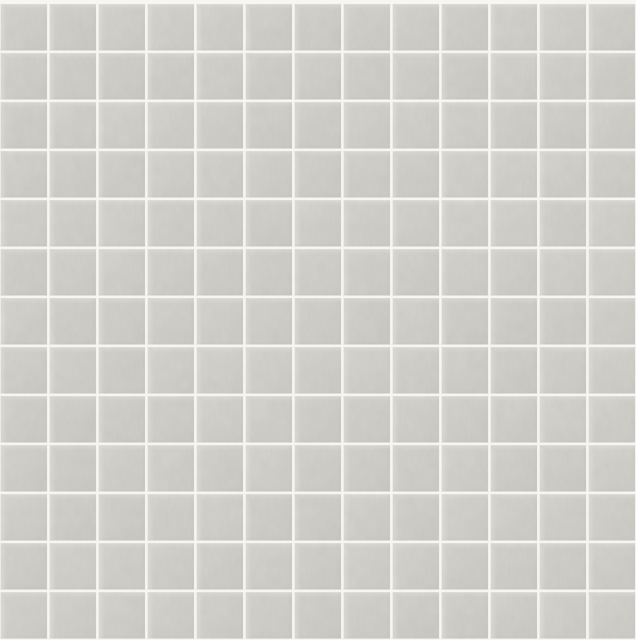
This pattern is drawn by a WebGL 1 fragment shader. Its source:

```glsl
precision highp float;
// Pale grey glazed mosaic, thirteen square tiles each way, with thin off-white grout.
// Each cell is shaded by its distance to the four sides: a lit left and top edge,
// a dim right and bottom edge, then faint noise in the glaze and soft grout on top.

uniform vec2 u_resolution;

float hash(vec2 p) {
  vec3 q = fract(vec3(p.xyx) * 0.1031);
  q += dot(q, q.yzx + 33.33);
  return fract((q.x + q.y) * q.z);
}

float noise(vec2 p) {
  vec2 i = floor(p);
  vec2 f = fract(p);
  f = f * f * (3.0 - 2.0 * f);
  float low = mix(hash(i), hash(i + vec2(1.0, 0.0)), f.x);
  float high = mix(hash(i + vec2(0.0, 1.0)), hash(i + vec2(1.0, 1.0)), f.x);
  return mix(low, high, f.y);
}

// Glazed face; side is the position inside the cell, from 0 to 1.
vec3 tileColor(vec2 grid, vec2 side) {
  vec3 color = vec3(0.802, 0.798, 0.778);

  // Broad diagonal falloff from the upper left
  color += 0.018 * (side.y - side.x);

  // Lit left and top rims
  float lit = max(1.0 - smoothstep(0.03, 0.17, side.x),
                  0.8 * (1.0 - smoothstep(0.03, 0.15, 1.0 - side.y)));
  color = mix(color, vec3(0.858, 0.853, 0.838), 0.75 * lit);

  // Dim right and bottom rims
  float dim = max(1.0 - smoothstep(0.02, 0.10, 1.0 - side.x),
                  1.0 - smoothstep(0.02, 0.10, side.y));
  color -= 0.014 * dim;

  // Tone of each tile, cloudy glaze and fine vertical streaks
  color += 0.010 * (hash(floor(grid) + 7.0) - 0.5);
  color += 0.012 * (noise(grid * 5.0) - 0.5);
  color += 0.010 * (noise(grid * vec2(22.0, 9.0) + 40.0) - 0.5);
  return color;
}

void main() {
  // One unit per tile, with the grid slightly offset from the canvas edges
  vec2 grid = gl_FragCoord.xy / u_resolution.y * 13.06 + vec2(0.014, -0.003);
  float pixel = 13.06 / u_resolution.y;
  vec2 side = fract(grid);
  vec3 color = tileColor(grid, side);

  // Grout lines; the strip above the last row is grout too
  vec2 toLine = min(side, 1.0 - side);
  float gap = min(toLine.x, toLine.y);
  if (grid.y > 13.0) gap = 0.0;
  float blur = max(0.016, 0.7 * pixel);
  float grout = 1.0 - smoothstep(0.027 - blur, 0.027 + blur, gap);
  color = mix(color, vec3(0.968, 0.966, 0.948), grout);

  gl_FragColor = vec4(color, 1.0);
}
```
